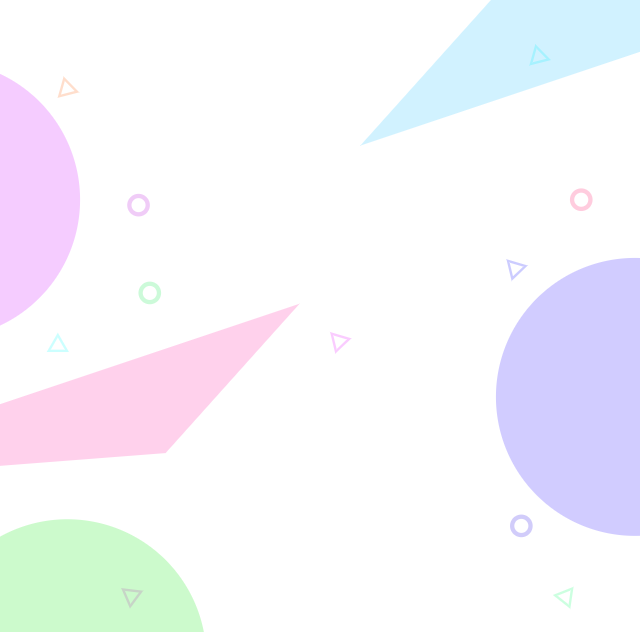
Reproduce this background procedurally as a Shadertoy shader.

```glsl
// Pastel geometric background: large discs and slanted triangles with small rings and outlined triangles on white.

// Lays a colour over the base wherever the signed distance is negative.
void paint(inout vec3 base, vec3 color, float dist) {
    float pixel = 1.0 / iResolution.y;
    base = mix(base, color, clamp(0.5 - dist / pixel, 0.0, 1.0));
}

// Signed distance to the line a-b, negative on its left side.
float edge(vec2 p, vec2 a, vec2 b) {
    vec2 dir = normalize(b - a);
    return dot(p - a, vec2(dir.y, -dir.x));
}

// Long slanted triangle with its sharp tip at the origin.
float shard(vec2 p) {
    vec2 tip = vec2(0.0), heel = vec2(-0.212, -0.2363), tail = vec2(-0.852, -0.2857);
    return max(edge(p, tip, tail), max(edge(p, tail, heel), edge(p, heel, tip)));
}

// Equilateral triangle outline with mitred corners, turned by an angle.
float triangleOutline(vec2 p, float angle) {
    float c = cos(angle), s = sin(angle);
    p = mat2(c, -s, s, c) * p;
    float side = max(abs(p.x) * 0.866 + p.y * 0.5, -p.y) - 0.0083;
    return abs(side) - 0.0019;
}

void mainImage(out vec4 fragColor, in vec2 fragCoord) {
    vec2 p = fragCoord / iResolution.y;
    vec3 color = vec3(1.0);

    // Two shards, one the half-turn of the other
    paint(color, vec3(1.0, 0.82, 0.925), shard(p - vec2(0.474, 0.5194)));
    paint(color, vec3(0.82, 0.95, 1.0), shard(vec2(0.5701, 0.7696) - p));

    // Large discs
    vec2 discs[3] = vec2[](vec2(-0.0932, 0.684), vec2(1.0046, 0.372), vec2(0.1066, -0.0415));
    vec3 discColors[3] = vec3[](vec3(0.96, 0.8, 1.0), vec3(0.82, 0.8, 1.0), vec3(0.8, 0.98, 0.8));
    for (int i = 0; i < 3; i++) {
        paint(color, discColors[i], length(p - discs[i]) - 0.2199);
    }

    // Small rings
    vec2 rings[4] = vec2[](vec2(0.2192, 0.6754), vec2(0.237, 0.5365),
                           vec2(0.9197, 0.684), vec2(0.8249, 0.1679));
    vec3 ringColors[4] = vec3[](vec3(0.94, 0.8, 0.97), vec3(0.8, 0.98, 0.85),
                                vec3(1.0, 0.8, 0.87), vec3(0.82, 0.8, 0.98));
    for (int i = 0; i < 4; i++) {
        paint(color, ringColors[i], abs(length(p - rings[i]) - 0.0145) - 0.0034);
    }

    // Small outlined triangles: centre and angle
    vec3 outlines[7] = vec3[](
        vec3(0.1057, 0.8594, 0.25), vec3(0.8521, 0.9105, 0.25), vec3(0.0915, 0.4532, 0.0),
        vec3(0.8153, 0.5751, 0.76), vec3(0.5363, 0.4599, 0.76), vec3(0.208, 0.0573, 0.93),
        vec3(0.8949, 0.0556, -0.67));
    vec3 outlineColors[7] = vec3[](
        vec3(1.0, 0.87, 0.8), vec3(0.65, 0.95, 1.0), vec3(0.8, 1.0, 1.0),
        vec3(0.8, 0.8, 1.0), vec3(0.98, 0.8, 1.0), vec3(0.78, 0.83, 0.78),
        vec3(0.8, 1.0, 0.88));
    for (int i = 0; i < 7; i++) {
        paint(color, outlineColors[i], triangleOutline(p - outlines[i].xy, outlines[i].z));
    }

    fragColor = vec4(color, 1.0);
}
```
